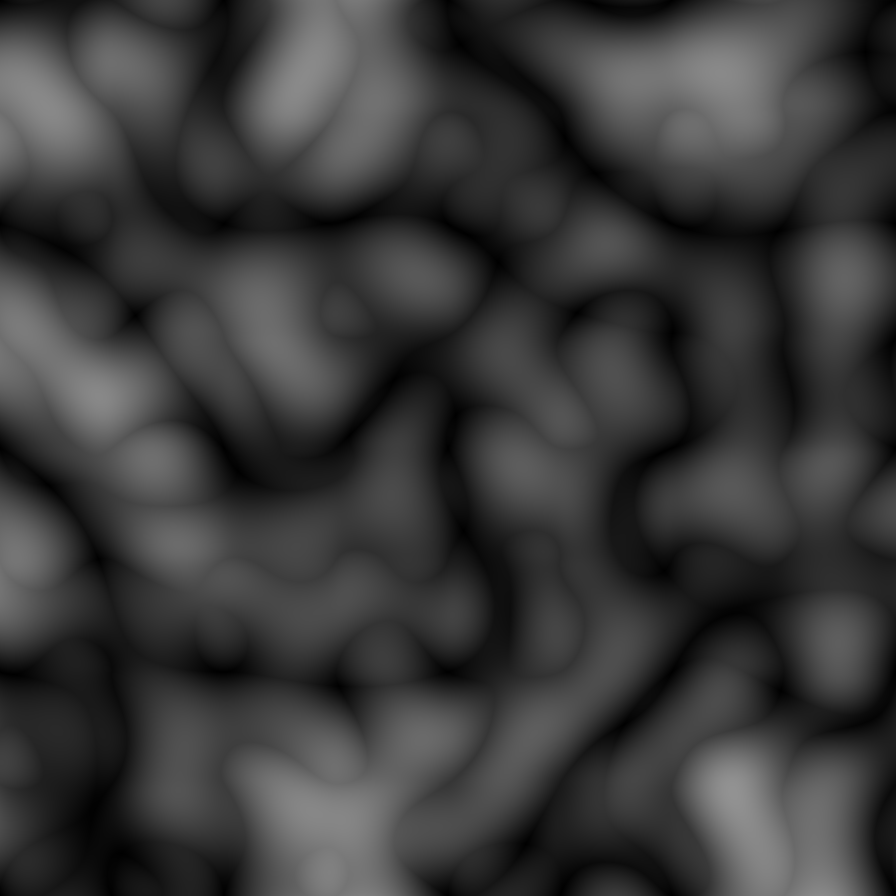
This texture is drawn by a WebGL 2 fragment shader. Its source:

```glsl
#version 300 es
precision highp float;
// Soft grey turbulence: smoky blobs parted by dark, creased valleys.
// Two octaves of gradient noise are folded at zero with abs() and summed,
// so every zero crossing becomes a crease.

uniform vec2 u_resolution;
out vec4 fragColor;

const float BASE_CELLS = 4.0;   // lattice cells across the canvas
const int   OCTAVES    = 2;
const float LACUNARITY = 2.0;   // frequency ratio between octaves
const float GAIN       = 0.5;   // amplitude ratio between octaves
const float BRIGHTNESS = 0.92;
const float SEED       = 17.0;
const float TAU        = 6.2831853;

float hash(vec3 p) {
    p = fract(p * 0.1031);
    p += dot(p, p.zyx + 31.32);
    return fract((p.x + p.y) * p.z);
}

// Unit gradient with a random direction at a lattice point
vec2 latticeGradient(vec2 cell, float seed) {
    float angle = TAU * hash(vec3(cell, seed));
    return vec2(cos(angle), sin(angle));
}

float cornerRamp(vec2 cell, vec2 local, vec2 corner, float seed) {
    return dot(latticeGradient(cell + corner, seed), local - corner);
}

float gradientNoise(vec2 p, float seed) {
    vec2 cell = floor(p);
    vec2 local = p - cell;
    vec2 fade = local * local * (3.0 - 2.0 * local);
    float bottom = mix(cornerRamp(cell, local, vec2(0.0, 0.0), seed),
                       cornerRamp(cell, local, vec2(1.0, 0.0), seed), fade.x);
    float top = mix(cornerRamp(cell, local, vec2(0.0, 1.0), seed),
                    cornerRamp(cell, local, vec2(1.0, 1.0), seed), fade.x);
    return mix(bottom, top, fade.y);
}

// Sum of folded octaves
float turbulence(vec2 p) {
    float sum = 0.0;
    float amplitude = 1.0;
    for (int i = 0; i < OCTAVES; i++) {
        sum += amplitude * abs(gradientNoise(p, SEED + 7.0 * float(i)));
        p *= LACUNARITY;
        amplitude *= GAIN;
    }
    return sum;
}

void main() {
    vec2 uv = gl_FragCoord.xy / u_resolution;
    float grey = BRIGHTNESS * turbulence(uv * BASE_CELLS);
    fragColor = vec4(vec3(clamp(grey, 0.0, 1.0)), 1.0);
}
```
